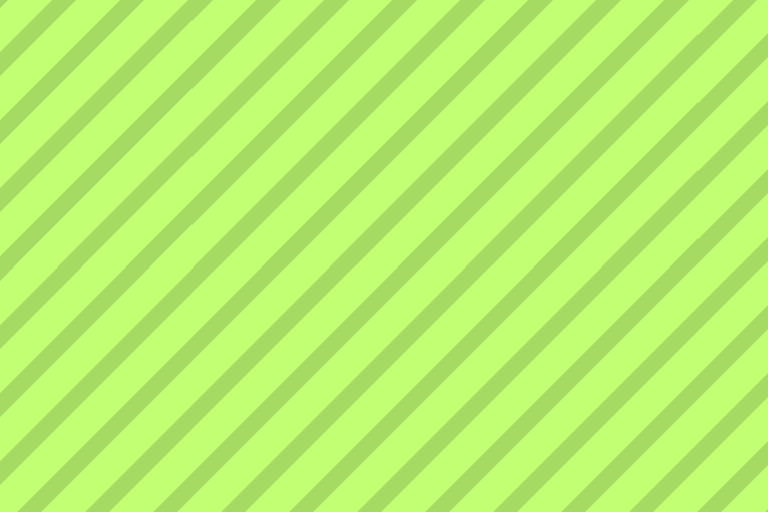
This pattern is drawn by a WebGL 1 fragment shader. Its source:

```glsl
precision highp float;
// Flat diagonal stripes at 45 degrees, dark green on lime, rising to the right.
// Each stripe is a band of the repeated diagonal coordinate x + depth; faint
// seams of a large tile trim one stripe edge or the other by a hair.

uniform vec2 u_resolution;

// Lengths are in canvas heights, measured along a horizontal line.
#define PERIOD      0.1328
#define FIRST_EDGE  0.1020
#define BAND_WIDTH  0.0488
#define TRIM        0.0021
#define SEAM_LEFT   0.375
#define SEAM_RIGHT  1.363
#define SEAM_DEPTH  0.5215
#define LIME        vec3(0.76, 1.00, 0.45)
#define SHADE       vec3(0.65, 0.86, 0.39)

// Signed distance to the nearest stripe, negative inside it.
float stripeDistance(float diagonal, float leadTrim, float tailTrim) {
    float start = leadTrim;
    float end = BAND_WIDTH - tailTrim;
    float center = 0.5 * (start + end);
    float offset = mod(diagonal - FIRST_EDGE - center + 0.5 * PERIOD, PERIOD) - 0.5 * PERIOD;
    return (abs(offset) - 0.5 * (end - start)) * sqrt(0.5);
}

void main() {
    // Position from the top left corner, so depth grows downward.
    vec2 p = vec2(gl_FragCoord.x, u_resolution.y - gl_FragCoord.y) / u_resolution.y;

    // Tile seams: the lower and right tiles lose the leading edge,
    // the upper left tile loses the trailing edge.
    float below = step(SEAM_DEPTH, p.y);
    float leftTile = 1.0 - step(SEAM_LEFT, p.x);
    float rightTile = step(SEAM_RIGHT, p.x);
    float leadTrim = TRIM * max(below, rightTile);
    float tailTrim = TRIM * leftTile * (1.0 - below);

    // Edge smoothing about one pixel wide.
    float d = stripeDistance(p.x + p.y, leadTrim, tailTrim);
    float coverage = clamp(0.5 - d * u_resolution.y, 0.0, 1.0);

    gl_FragColor = vec4(mix(LIME, SHADE, coverage), 1.0);
}
```
